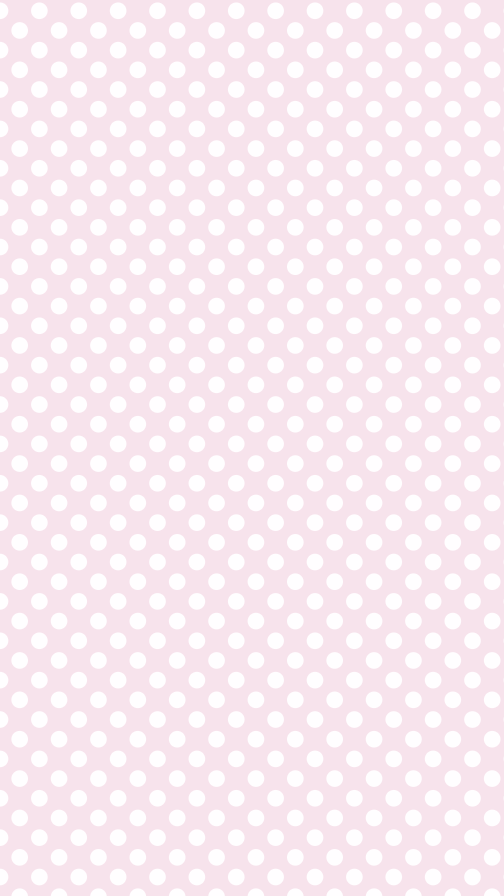
Reproduce this pattern procedurally as a WebGL 1 fragment shader.

```glsl
precision highp float;
// Staggered white polka dots on a flat pale pink ground.

uniform vec2 u_resolution;

const float CELLS_ACROSS = 12.8;              // repeats over the canvas width
const float DOT_RADIUS = 0.211;               // in cells
const vec2 LATTICE_ORIGIN = vec2(0.5, -0.018); // a dot centre, in cells
const vec3 GROUND_COLOR = vec3(0.97, 0.89, 0.925);
const vec3 DOT_COLOR = vec3(1.0, 0.995, 1.0);

// Distance to the nearest point of the unit square lattice.
float latticeDistance(vec2 p) {
  return length(fract(p + 0.5) - 0.5);
}

void main() {
  float cellsPerPixel = CELLS_ACROSS / u_resolution.x;
  vec2 p = gl_FragCoord.xy * cellsPerPixel - LATTICE_ORIGIN;

  // Two lattices, half a cell apart, form the staggered rows.
  float toDot = min(latticeDistance(p), latticeDistance(p + 0.5)) - DOT_RADIUS;
  float coverage = clamp(0.5 - toDot / cellsPerPixel, 0.0, 1.0);

  gl_FragColor = vec4(mix(GROUND_COLOR, DOT_COLOR, coverage), 1.0);
}
```
